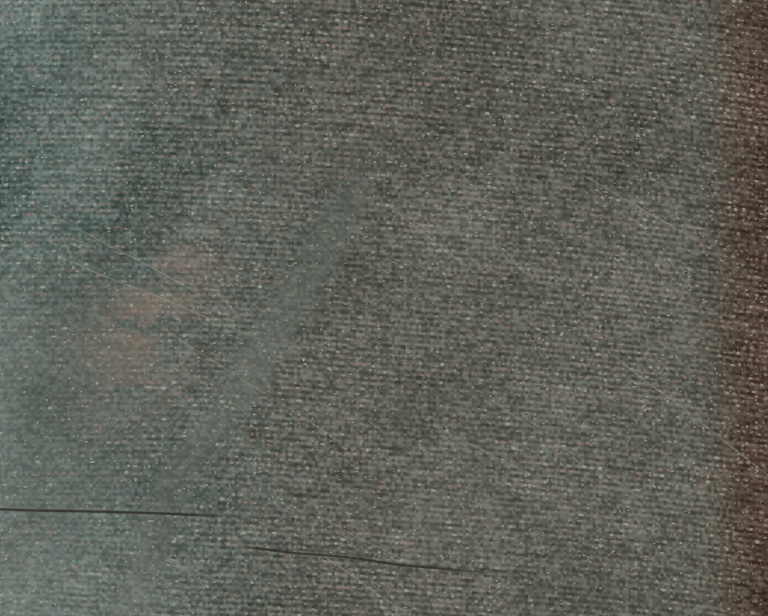
A WebGL 1 fragment shader for this texture:

```glsl
precision highp float;
uniform vec2 u_resolution;

const vec3 OLIVE = vec3(0.352, 0.357, 0.322);
const vec3 TEAL = vec3(0.365, 0.420, 0.400);
const vec3 BROWN = vec3(0.285, 0.215, 0.175);
const vec3 WORN = vec3(0.390, 0.415, 0.385);
const vec3 PINK = vec3(0.590, 0.475, 0.420);
const vec3 CREAM = vec3(0.690, 0.680, 0.630);
const vec3 CRACK = vec3(0.170, 0.160, 0.140);
const float ROW_HEIGHT = 0.0098;
const float DASH_LENGTH = 0.0125;
const float SPECK_SIZE = 0.0072;
const float THREAD_CONTRAST = 0.034;
const float WEAVE_CONTRAST = 0.17;
const float SCRATCH_WIDTH = 0.0019;
const int SCRATCHES = 13;
const int CRACKS = 2;

float hash(vec2 p) {
  vec3 q = fract(p.xyx * 0.1031);
  q += dot(q, q.yzx + 33.33);
  return fract((q.x + q.y) * q.z);
}

float noise(vec2 p) {
  vec2 i = floor(p);
  vec2 f = fract(p);
  f = f * f * (3.0 - 2.0 * f);
  float low = mix(hash(i), hash(i + vec2(1.0, 0.0)), f.x);
  float high = mix(hash(i + vec2(0.0, 1.0)), hash(i + 1.0), f.x);
  return mix(low, high, f.y);
}

float fbm(vec2 p) {
  float sum = 0.0;
  float weight = 0.53;
  for (int i = 0; i < 4; i++) {
    sum += weight * noise(p);
    p = p * 2.03 + 17.3;
    weight *= 0.5;
  }
  return sum;
}

// One soft ellipse per cell, present with the given probability
float grain(vec2 cellPos, float chance, float seed) {
  vec2 id = floor(cellPos) + seed;
  vec2 jitter = vec2(hash(id + 3.1), hash(id + 7.7)) - 0.5;
  vec2 radius = vec2(mix(0.20, 0.46, hash(id + 11.3)), mix(0.20, 0.38, hash(id + 19.9)));
  vec2 d = (fract(cellPos) - 0.5 - jitter * (1.0 - 2.0 * radius)) / radius;
  float present = step(hash(id + 29.5), chance);
  return present * (1.0 - smoothstep(0.35, 1.15, length(d))) * mix(0.45, 1.0, hash(id + 41.2));
}

// Tapered line; x of the result is coverage, y is position along it
vec2 stroke(vec2 p, vec2 start, float angle, float len, float width) {
  vec2 dir = vec2(cos(angle), sin(angle));
  vec2 d = p - start;
  float along = clamp(dot(d, dir) / len, 0.0, 1.0);
  float bend = 0.012 * len * (noise(vec2(along * 5.0, start.x * 90.0)) - 0.5);
  float dist = length(d - dir * along * len + vec2(0.0, bend));
  float edge = max(width, 0.8 / u_resolution.y);
  float taper = smoothstep(0.0, 0.1, along) * smoothstep(1.0, 0.7, along);
  return vec2((1.0 - smoothstep(0.2 * edge, 1.4 * edge, dist)) * taper, along);
}

void main() {
  vec2 p = gl_FragCoord.xy / u_resolution.y;
  vec2 slanted = mat2(0.88, 0.47, -0.47, 0.88) * p;
  float cloud = fbm(p * vec2(4.0, 5.0) + 5.0);
  float streak = fbm(slanted * vec2(9.0, 2.5) + 2.0);

  // Smooth rubbed areas: a slanting band and the lower left
  float bandX = 0.20 + 0.50 * p.y + 0.07 * (noise(vec2(p.y * 5.0, 4.0)) - 0.5);
  float band = 1.0 - smoothstep(0.015, 0.06, abs(p.x - bandX) + 0.03 * (streak - 0.5));
  band *= smoothstep(0.82, 0.60, p.y);
  float corner = smoothstep(0.40, 0.05, p.x + 0.5 * (streak - 0.5)) * smoothstep(0.68, 0.42, p.y);
  float rubbed = clamp(max(band, corner * 0.85), 0.0, 1.0);

  // Pale pinkish abrasion beside the band
  vec2 patchPos = (slanted - vec2(-0.01, 0.555)) / vec2(0.085, 0.15);
  float abrasion = exp(-dot(patchPos, patchPos)) * smoothstep(0.25, 0.65, fbm(p * vec2(14.0, 36.0)));

  // Ground colour
  float leftSide = smoothstep(0.62, 0.0, p.x + 0.35 * (cloud - 0.5));
  float rightEdge = smoothstep(1.12, 1.25, p.x + 0.08 * (cloud - 0.5));
  vec3 color = mix(OLIVE, TEAL, leftSide);
  color = mix(color, WORN, rubbed * 0.7);
  color = mix(color, BROWN, rightEdge * 0.8);
  color += 0.11 * (cloud - 0.5) + 0.13 * (streak - 0.5) * (0.35 + leftSide);

  // Woven rows, sagging to the right
  float sag = 0.055 * p.x * p.x + 0.012 * noise(p * 3.0);
  float row = (p.y + sag) / ROW_HEIGHT;
  float rough = 1.0 - 0.72 * rubbed;
  float thread = cos(6.28318 * row) * (0.4 + 0.9 * noise(vec2(p.x * 22.0, row * 0.5)));
  float weave = noise(vec2(p.x / 0.0048, row * 2.1)) - 0.5;
  float fiber = noise(vec2(p.x / 0.028, row * 1.5 + 50.0)) - 0.5;
  color -= THREAD_CONTRAST * thread * rough;
  color += (WEAVE_CONTRAST * weave + 0.07 * fiber) * mix(0.4, 1.0, rough);

  // Bright dashes on the rows and finer loose specks
  float cluster = smoothstep(0.25, 0.75, fbm(p * vec2(9.0, 22.0) + 31.0));
  float rowShift = hash(vec2(floor(row), 8.0));
  vec2 dashPos = vec2(p.x / DASH_LENGTH + rowShift * 7.0, row);
  float dash = grain(dashPos, (0.12 + 0.62 * cluster) * rough + 0.3 * abrasion, 0.0);
  float speck = grain(p / SPECK_SIZE + 0.3 * weave, 0.07 + 0.13 * rough + 0.12 * rightEdge, 90.0);
  float warmth = hash(floor(dashPos) + 63.0);
  vec3 dashColor = mix(PINK, CREAM, smoothstep(0.45, 0.95, warmth));
  color = mix(color, PINK, abrasion * 0.45);
  color = mix(color, dashColor, dash * 0.72);
  color = mix(color, mix(CREAM, PINK, step(0.6, hash(floor(p / SPECK_SIZE)))), speck * 0.6);

  // Pale scratches falling to the right
  for (int i = 0; i < SCRATCHES; i++) {
    vec2 id = vec2(float(i) * 3.7 + 1.0, 12.0);
    vec2 start = vec2(1.0 * hash(id), 0.05 + 0.70 * hash(id + 5.0));
    float angle = -mix(0.36, 0.68, hash(id + 9.0));
    float len = mix(0.12, 0.52, hash(id + 14.0));
    vec2 mark = stroke(p, start, angle, len, SCRATCH_WIDTH);
    float strength = mix(0.15, 0.5, hash(id + 21.0)) * (0.6 + 0.6 * noise(vec2(mark.y * 25.0, float(i))));
    color = mix(color, vec3(0.56, 0.57, 0.52), mark.x * strength);
  }

  // Dark, nearly level cracks near the bottom
  for (int i = 0; i < CRACKS; i++) {
    float k = float(i);
    vec2 mark = stroke(p, vec2(-0.04 + 0.42 * k, 0.176 - 0.064 * k), -0.03 - 0.07 * k, 0.46, 0.0024);
    color = mix(color, CRACK, mark.x * 0.75);
  }

  gl_FragColor = vec4(clamp(color, 0.0, 1.0), 1.0);
}
```
